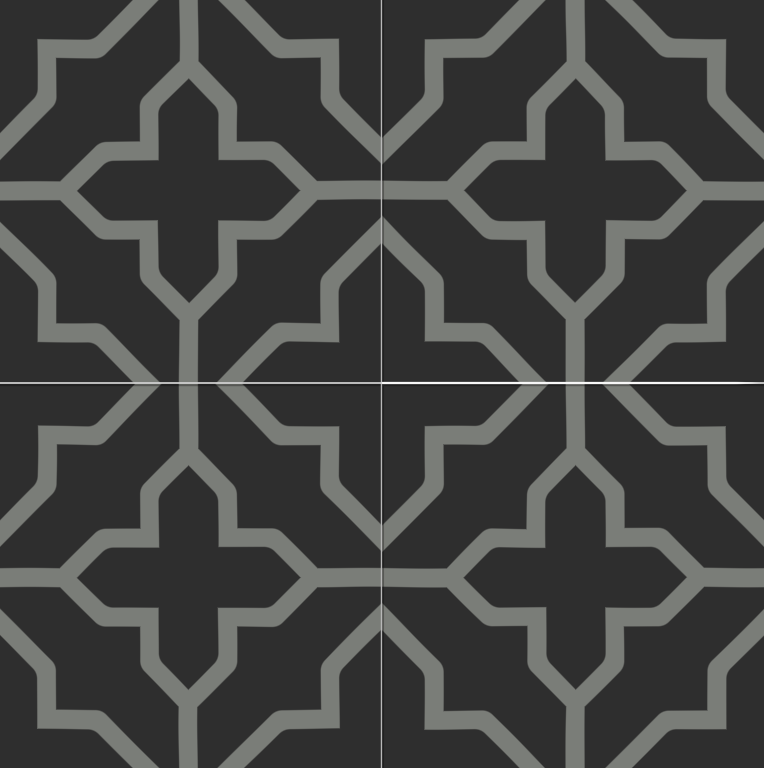
Reproduce this pattern procedurally as a WebGL 1 fragment shader.

```glsl
precision highp float;
// Two by two dark tiles with grey interlaced cross outlines and a thin pale joint.

uniform vec2 u_resolution;

vec2 gradientAt(vec2 cell, float period) {
  cell = mod(cell, period);
  float angle = 6.2832 * fract(sin(dot(cell, vec2(127.1, 311.7))) * 437.58);
  return vec2(cos(angle), sin(angle));
}

// Gradient noise that wraps after a whole number of cells
float wrappedNoise(vec2 p, float period) {
  vec2 i = floor(p);
  vec2 f = p - i;
  vec2 s = f * f * f * (f * (f * 6.0 - 15.0) + 10.0);
  vec2 e = vec2(0.0, 1.0);
  float low = mix(dot(gradientAt(i, period), f),
                  dot(gradientAt(i + e.yx, period), f - e.yx), s.x);
  float high = mix(dot(gradientAt(i + e.xy, period), f - e.xy),
                   dot(gradientAt(i + e.yy, period), f - e.yy), s.x);
  return mix(low, high, s.y);
}

float smoothMax(float a, float b, float k) {
  float h = max(k - abs(a - b), 0.0);
  return max(a, b) + h * h * 0.25 / k;
}

// Signed field of a cross with pointed arms, in its positive quadrant
float pointedCross(vec2 q, float halfArm, float reach) {
  float side = min(q.x, q.y) - halfArm;
  float point = (q.x + q.y - reach) * 0.7071;
  return smoothMax(side, point, 0.012);
}

// Coverage of a thin line, never thinner than about a pixel
float thinLine(float offset, float halfWidth, float pixel) {
  return 1.0 - smoothstep(halfWidth - 0.5 * pixel, halfWidth + 0.5 * pixel, abs(offset));
}

void main() {
  vec2 uv = gl_FragCoord.xy / u_resolution;
  float pixel = 1.0 / u_resolution.y;

  // Each tile's print sits slightly away from the canvas centre
  vec2 tile = floor(uv * 2.0);
  vec2 p = fract(uv * 2.0) - 0.5 - (tile - 0.5) * vec2(0.013, 0.008);

  // Hand-drawn waver of the edges
  p += 0.004 * vec2(wrappedNoise(uv * 9.0, 9.0),
                    wrappedNoise(uv * 9.0 + vec2(3.4, 5.7), 9.0));

  // Centre cross, its stems and the crosses shared by the tile corners
  vec2 q = abs(p);
  float lineHalf = 0.0245;
  float centre = pointedCross(q, 0.103, 0.326);
  float corner = pointedCross(0.5 - q, 0.130, 0.392);
  float stem = max(min(q.x, q.y) - lineHalf, -centre);
  float outline = min(min(abs(centre), abs(corner)) - lineHalf, stem);
  float ink = 1.0 - smoothstep(-1.8 * pixel, 1.8 * pixel, outline);
  vec3 color = mix(vec3(0.18), vec3(0.48, 0.49, 0.47), ink);

  // Joint between the tiles, with a dark lower right lip
  vec2 joint = uv - vec2(0.4993, 0.5013);
  float wide = smoothstep(0.499, 0.501, uv.x) * (1.0 - smoothstep(0.96, 1.0, uv.x));
  float acrossHalf = mix(0.0010, 0.0016, wide);
  float lip = max(thinLine(joint.x - 0.0022, 0.0013, pixel),
                  thinLine(joint.y + 0.0030, 0.0013, pixel));
  color *= 1.0 - 0.3 * lip;
  color = mix(color, vec3(0.72), thinLine(joint.x, 0.0010, pixel));
  color = mix(color, vec3(mix(0.82, 0.97, wide)), thinLine(joint.y, acrossHalf, pixel));

  gl_FragColor = vec4(color, 1.0);
}
```
